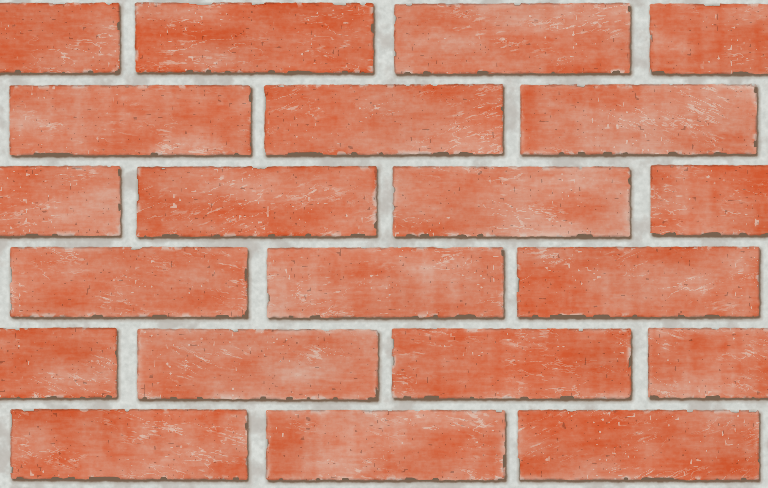
Give the GLSL for this texture, as a Shadertoy shader.

```glsl
// Running-bond wall of chalk-washed terracotta bricks in pale mortar.

float hash(vec2 p) {
    vec3 q = fract(vec3(p.xyx) * 0.1031);
    q += dot(q, q.yzx + 33.33);
    return fract((q.x + q.y) * q.z);
}

float noise(vec2 p) {
    vec2 i = floor(p), f = fract(p);
    f = f * f * (3.0 - 2.0 * f);
    return mix(mix(hash(i), hash(i + vec2(1, 0)), f.x),
               mix(hash(i + vec2(0, 1)), hash(i + vec2(1, 1)), f.x), f.y);
}

float fbm(vec2 p) {
    float sum = 0.0, amp = 0.5;
    for (int i = 0; i < 5; i++) {
        sum += amp * noise(p);
        p = mat2(1.6, 1.2, -1.2, 1.6) * p + 7.3;
        amp *= 0.5;
    }
    return sum / 0.97;
}

float roundBox(vec2 p, vec2 halfSize, float r) {
    vec2 q = abs(p) - halfSize + r;
    return length(max(q, 0.0)) + min(max(q.x, q.y), 0.0) - r;
}

// Thin curved scratches along the mid-level contour of a noise field.
float scratches(vec2 p, float width) {
    return 1.0 - smoothstep(0.0, width, abs(fbm(p) - 0.5));
}

// Chalk coverage: 0 is bare fired clay, 1 is a pale film.
float chalkWash(vec2 s, vec2 id, float d) {
    float wash = 0.46 + 0.4 * (hash(id + 41.0) - 0.5);
    wash += 1.7 * (fbm(s * vec2(1.3, 3.2)) - 0.5);
    wash += 0.42 * (noise(s * vec2(11.0, 0.9)) - 0.5) * hash(id + 5.0);
    wash += 0.5 * (fbm(s * vec2(5.0, 32.0)) - 0.5);
    wash += 0.5 * (fbm(s * 24.0) - 0.5);
    // Worn strokes and scratches, gathered in patches
    float patches = smoothstep(0.45, 0.7, fbm(s * vec2(1.8, 3.5) + 31.0));
    float slant = 0.8 * (hash(id + 8.0) - 0.5);
    vec2 t = vec2(s.x, s.y + slant * s.x);
    wash += 0.75 * patches * scratches(t * vec2(2.5, 9.0), 0.025);
    wash += 0.9 * patches * smoothstep(0.62, 0.8, fbm(t * vec2(7.0, 26.0)));
    // Rim is either whitened or burnt, broken up by noise
    float rim = smoothstep(-0.1, 0.0, d) * smoothstep(0.35, 0.65, fbm(s * 5.0));
    return wash + rim * (1.1 * hash(id + 12.0) - 0.45);
}

void mainImage(out vec4 fragColor, in vec2 fragCoord) {
    vec2 p = fragCoord / iResolution.xy * vec2(3.0, 6.0);
    float px = 6.0 / iResolution.y;

    // Cell lookup: every other course shifts by half a brick
    float row = floor(p.y);
    float x = p.x + 0.5 * mod(row, 2.0);
    vec2 id = vec2(floor(x), row) + 3.0;
    vec2 local = (vec2(fract(x), fract(p.y)) - vec2(0.5, 0.53)) * vec2(3.135, 1.0);
    vec2 wall = p * vec2(1.045, 1.0) * vec2(3.0, 1.0);

    // Brick outline with small irregularities
    vec2 shift = (vec2(hash(id + 1.0), hash(id + 2.0)) - 0.5) * vec2(0.06, 0.02);
    vec2 halfSize = vec2(1.465 + 0.04 * (hash(id + 3.0) - 0.5), 0.43);
    vec2 b = local - shift;
    b.y += 0.008 * (hash(id + 4.0) - 0.5) * b.x;
    float rough = 0.022 * (fbm(wall * 14.0) - 0.5);
    float d = roundBox(b, halfSize, 0.025) + rough;
    d += 0.05 * smoothstep(0.7, 0.85, noise(wall * 9.0)) * smoothstep(-0.06, 0.0, d);
    float shade = roundBox(b - vec2(0.018, -0.03), halfSize, 0.03) + rough;

    // Mortar: grainy, darker beside the bricks
    float grain = fbm(wall * 20.0);
    vec3 mortar = vec3(0.83, 0.84, 0.82) + 0.12 * (grain - 0.5);
    mortar = mix(mortar, vec3(0.71, 0.68, 0.65), 0.6 * smoothstep(0.5, 0.75, fbm(wall * 4.0)));
    mortar = mix(mortar, vec3(0.69, 0.66, 0.62), 0.85 * (1.0 - smoothstep(0.0, 0.05, shade)));
    mortar = mix(mortar, vec3(0.47, 0.38, 0.31), 1.0 - smoothstep(-0.016, 0.014, shade));

    // Brick face: clay under a streaky chalk film
    vec2 s = b + 23.0 * vec2(hash(id + 6.0), hash(id + 7.0)) + 4.0;
    float wash = chalkWash(s, id, d);
    vec3 face = mix(vec3(0.82, 0.40, 0.26), vec3(0.84, 0.60, 0.51), clamp(wash, -0.25, 1.15));
    face = mix(face, vec3(0.86, 0.75, 0.69), 0.7 * smoothstep(1.1, 1.7, wash));
    face += 0.05 * (fbm(s * vec2(1.0, 2.0) + 50.0) - 0.5);

    // Lime specks, dark pits and mortar smears at the edge
    float speck = smoothstep(0.87, 0.95, noise(s * 26.0)) * smoothstep(0.5, 0.65, fbm(s * 2.5 + 9.0));
    face = mix(face, vec3(0.86, 0.77, 0.72), 0.75 * speck);
    face *= 1.0 - 0.2 * smoothstep(0.9, 0.97, noise(s * 30.0 + 60.0));
    float smear = smoothstep(-0.07, -0.01, d) * smoothstep(0.6, 0.72, fbm(s * 7.0 + 15.0));
    face = mix(face, vec3(0.84, 0.78, 0.74), 0.7 * smear);
    face *= 1.0 - 0.2 * smoothstep(-0.03, 0.0, d) * smoothstep(0.3, 0.6, fbm(s * 6.0 + 70.0));

    vec3 color = mix(mortar, face, 1.0 - smoothstep(-0.7 * px, 0.7 * px, d));
    fragColor = vec4(clamp(color, 0.0, 1.0), 1.0);
}
```
